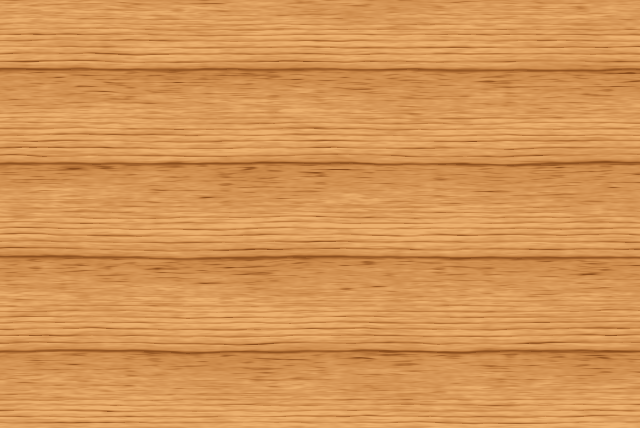
A Shadertoy shader for this texture:

```glsl
#define PERIOD 0.2193      // height of one grain band
#define FIRST_SEAM 0.164   // first dark seam, measured from the top
#define BUMP_SPAN 0.65     // distance between swells along the grain
#define SEAM_WIDTH 0.0030
#define RING_WIDTH 0.17    // share of a ring taken by its dark edge
#define RING_DEPTH 0.56
#define STREAK_DEPTH 0.40
#define PORE_DEPTH 0.36

const vec3 SEAM_BROWN = vec3(0.54, 0.30, 0.11);
const vec3 DARK_GRAIN = vec3(0.70, 0.44, 0.21);
const vec3 TAN_WOOD = vec3(0.80, 0.54, 0.29);
const vec3 HONEY_WOOD = vec3(0.85, 0.60, 0.35);
const vec3 PALE_WOOD = vec3(0.925, 0.69, 0.43);

vec2 gradientAt(vec2 cell) {
    vec3 h = fract(cell.xyx * vec3(0.1031, 0.1030, 0.0973));
    h += dot(h, h.yzx + 33.33);
    float angle = 6.2832 * fract((h.x + h.y) * h.z);
    return vec2(cos(angle), sin(angle));
}

float gradientNoise(vec2 p) {
    vec2 i = floor(p), f = p - i;
    vec2 u = f * f * f * (f * (f * 6.0 - 15.0) + 10.0);
    vec2 e = vec2(0.0, 1.0);
    float low = mix(dot(gradientAt(i), f), dot(gradientAt(i + e.yx), f - e.yx), u.x);
    float high = mix(dot(gradientAt(i + e), f - e), dot(gradientAt(i + 1.0), f - 1.0), u.x);
    return mix(low, high, u.y);
}

// Tone 0 is the seam brown, tone 1 the palest wood
vec3 woodColor(float tone) {
    float t = clamp(tone, 0.0, 1.0) * 4.0;
    vec3 c = mix(SEAM_BROWN, DARK_GRAIN, min(t, 1.0));
    c = mix(c, TAN_WOOD, clamp(t - 1.0, 0.0, 1.0));
    c = mix(c, HONEY_WOOD, clamp(t - 2.0, 0.0, 1.0));
    return mix(c, PALE_WOOD, clamp(t - 3.0, 0.0, 1.0));
}

// Dark lower edges of the rings, which widen toward the seam
float ringEdges(float above, float pixel) {
    float ring = above * (10.5 + 8.0 * above);
    float blur = min(pixel / PERIOD * (10.5 + 16.0 * above), 0.5);
    float f = fract(ring);
    float edge = max(1.0 - smoothstep(0.0, RING_WIDTH + blur, f), smoothstep(1.0 - blur, 1.0, f));
    return edge + 0.35 * (0.5 - f);
}

// Thin fibres at four scales, the finest ones short
float fibres(vec2 p) {
    float sum = 0.0;
    vec2 scale = vec2(4.0, 75.0);
    for (int i = 0; i < 4; i++) {
        sum += 0.42 * gradientNoise(p * scale + float(i) * 17.3);
        scale *= vec2(2.2, 1.42);
    }
    return sum;
}

// Short dark pores in two layers
float pores(vec2 p) {
    float coarse = gradientNoise(p * vec2(9.0, 190.0) + 57.0);
    float fine = gradientNoise(p * vec2(18.0, 235.0) + 83.0);
    return smoothstep(0.15, 0.55, coarse) + 0.8 * smoothstep(0.12, 0.5, fine);
}

void mainImage(out vec4 fragColor, in vec2 fragCoord) {
    float pixel = 1.0 / iResolution.y;
    vec2 pos = vec2(fragCoord.x, iResolution.y - fragCoord.y) * pixel;

    // Wavy grain: fibres follow the slow waves, rings the quick ones too
    float swell = cos(6.2832 * (pos.x - 0.1) / BUMP_SPAN);
    vec2 grain = pos;
    grain.y += 0.0010 * swell + 0.004 * gradientNoise(pos * vec2(2.6, 6.0));
    float ringY = grain.y + 0.0038 * gradientNoise(pos * vec2(8.0, 40.0) + 9.0)
                + 0.0014 * gradientNoise(pos * vec2(24.0, 70.0) + 3.0);

    // Place within the band
    float below = fract((ringY - FIRST_SEAM) / PERIOD);
    float above = 1.0 - below;
    float seamDist = (below - step(0.5, below)) * PERIOD;

    // Broad shade: brown under the seam, paler toward the next
    float tone = mix(0.62, 0.91, smoothstep(0.0, 0.65, below));
    tone -= 0.13 * exp(-below * 10.0) + 0.38 * exp(-above * 15.0);
    tone += 0.14 * gradientNoise(pos * vec2(2.5, 18.0) + 31.0);

    // Rings, with uneven strength along each line
    float ringFade = 1.0 - smoothstep(0.3, 0.72, above);
    float wear = clamp(0.8 + 0.9 * gradientNoise(pos * vec2(6.0, 60.0) + 5.0), 0.35, 1.15);
    tone -= RING_DEPTH * ringFade * wear * ringEdges(above, pixel);

    // Fibres and pores, calmer among the rings
    tone += STREAK_DEPTH * fibres(grain) * mix(1.0, 0.75, ringFade);
    tone -= PORE_DEPTH * pores(grain) * mix(1.0, 0.4, ringFade);

    // Seam
    float width = SEAM_WIDTH * (1.0 + 0.7 * gradientNoise(pos * vec2(8.0, 4.0))) + 0.3 * pixel;
    float seam = exp(-seamDist * seamDist / (width * width));
    tone = mix(tone, 0.06, 0.85 * seam);

    fragColor = vec4(woodColor(tone), 1.0);
}
```
